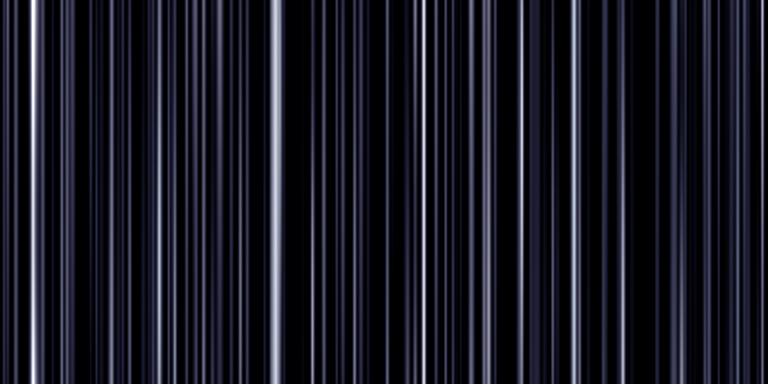
This background is drawn by a Shadertoy shader. Its source:

```glsl
// Thin vertical streaks of cold, bluish light on black.
// Several layers of jittered columns each hold one soft streak, whose
// width, strength and slow fading along its height come from a sine hash.

float hash(vec2 p) {
    return fract(sin(dot(p, vec2(127.1, 311.7))) * 43758.5453);
}

// Light of the streak that lives in one column of a layer.
vec3 streak(vec2 p, float column, float density, float layer) {
    vec2 id = vec2(column, layer * 17.0 + 3.0);
    float power = hash(id);
    float centre = (column + hash(id + 1.3)) / density;

    // Mostly hairlines, with a few broader bands
    float width = mix(0.0024, 0.0042, hash(id + 2.7));
    width += 0.004 * pow(hash(id + 4.1), 12.0);
    width = max(width, 0.6 / iResolution.y);
    float offset = (p.x - centre) / width;
    float profile = exp(-0.5 * offset * offset);

    // Slow dimming along the height
    float wave = sin(p.y * mix(1.0, 4.5, hash(id + 5.9)) + 6.2832 * hash(id + 7.3));
    float fade = 1.0 - 0.9 * hash(id + 8.7) * (0.5 + 0.5 * wave);

    // Many faint streaks, few brilliant ones
    float strength = 0.54 * power * power + 0.25 * pow(power, 14.0);
    float warmth = hash(id + 9.1) - 0.5;
    return strength * fade * profile * vec3(1.0 + 0.06 * warmth, 1.015, 1.0);
}

void mainImage(out vec4 fragColor, in vec2 fragCoord) {
    vec2 p = fragCoord / iResolution.y;
    vec3 light = vec3(0.0);

    for (int i = 0; i < 4; i++) {
        float layer = float(i);
        float density = 16.0 + 3.5 * layer;
        float column = floor(p.x * density);
        for (int n = -1; n <= 1; n++) {
            light += streak(p, column + float(n), density, layer);
        }
    }

    // Deepen the gaps, then tint the dim and middle tones blue
    light = max(light - 0.02, 0.0);
    float value = light.g;
    light.b += 0.006 + 0.105 * (1.0 - exp(-14.0 * value)) - 0.045 * value;

    fragColor = vec4(clamp(light, 0.0, 1.0), 1.0);
}
```
